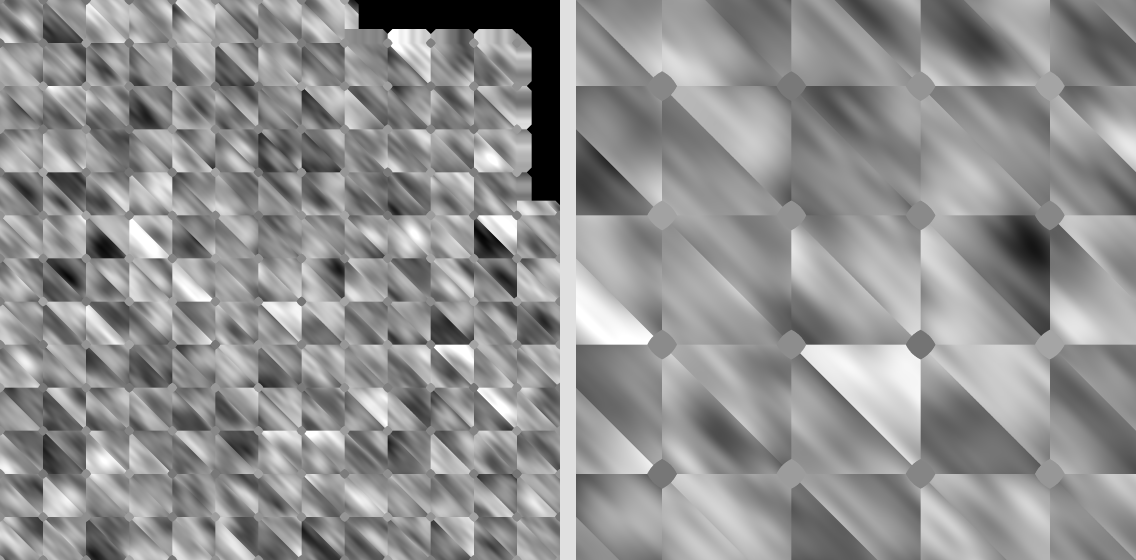
Left, the full canvas; right, a detail of the centre.
Write a Shadertoy shader that draws this pattern.

```glsl
// A 13 x 13 grid of square tiles, each split by a falling diagonal into two
// triangles of streaky grey noise, with small plain studs where tiles meet.
// The upper right border is cut away to black, with notches on the grid lines.

float hash(vec3 p) {
    p = fract(p * vec3(0.1031, 0.1130, 0.0973));
    p += dot(p, p.yzx + 33.33);
    return fract((p.x + p.y) * p.z);
}

// Smooth value noise; each seed gives an independent field
float noise(vec2 p, float seed) {
    vec2 i = floor(p), f = fract(p);
    f = f * f * (3.0 - 2.0 * f);
    float low = mix(hash(vec3(i, seed)), hash(vec3(i + vec2(1, 0), seed)), f.x);
    float high = mix(hash(vec3(i + vec2(0, 1), seed)), hash(vec3(i + 1.0, seed)), f.x);
    return mix(low, high, f.y);
}

// Depth of the triangular notch centred on each grid line
float notch(float x) {
    return max(0.0, 0.11 - abs(x - round(x)));
}

bool isCutAway(vec2 p) {
    bool top = p.x > 8.33 - notch(p.y) && p.y < 0.677 + notch(p.x);
    bool side = p.x > 12.34 - notch(p.y) && p.y < 4.655 + notch(p.x);
    bool chamfer = p.x - p.y > 11.24 && p.y < 2.0;
    return top || side || chamfer;
}

float triangleTone(vec2 p) {
    vec2 tile = floor(p), f = fract(p);
    float upper = step(f.y, f.x);
    float seed = 7.0 + tile.x * 2.0 + tile.y * 31.0 + upper;

    // Axes along and across the diagonal, so the noise stretches along it
    vec2 d = vec2(f.x + f.y, f.x - f.y) + 8.0;
    float blotch = noise(d * vec2(1.1, 2.2), seed) - 0.5;
    float streak = noise(d * vec2(1.5, 7.0), seed + 500.0) - 0.5;
    float offset = hash(vec3(tile, 40.0 + upper)) - 0.5;
    return 0.56 + 2.0 * offset * offset * offset + 0.58 * blotch + 0.18 * streak;
}

float surfaceTone(vec2 p) {
    if (isCutAway(p)) return 0.0;

    // Stud at the nearest grid corner, between a disc and a diamond
    vec2 corner = round(p), c = abs(p - corner);
    if (0.5 * (c.x + c.y + length(c)) < 0.115)
        return 0.55 + 0.2 * (hash(vec3(corner, 90.0)) - 0.5);

    // Border tiles smear outward to the cut
    if (p.x > 8.0 && p.y > 0.677) p.y = max(p.y, 1.001);
    if (p.y < 4.655) p.x = min(p.x, 11.999);
    return clamp(triangleTone(p), 0.0, 1.0);
}

void mainImage(out vec4 fragColor, in vec2 fragCoord) {
    // Average 3 x 3 samples per pixel to smooth every edge
    float tone = 0.0;
    for (int i = 0; i < 9; i++) {
        vec2 jitter = (vec2(i % 3, i / 3) - 1.0) / 3.0;
        vec2 uv = (fragCoord + jitter) / iResolution.xy;
        tone += surfaceTone(13.0 * vec2(uv.x, 1.0 - uv.y)) / 9.0;
    }
    fragColor = vec4(vec3(tone), 1.0);
}
```
